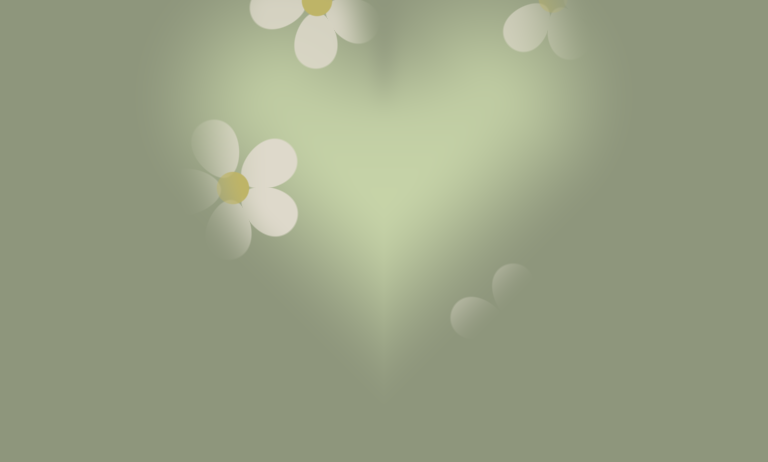
This background is drawn by a Shadertoy shader. Its source:

```glsl
// A soft glowing heart on sage green, with pale daisies fading into its rim.
#define SAGE vec3(0.557, 0.588, 0.486)
#define GLOW vec3(0.776, 0.827, 0.657)
#define PETAL vec3(0.870, 0.850, 0.795)
#define POLLEN vec3(0.745, 0.705, 0.405)
#define HEART_TIP 0.134
#define HEART_SIZE 0.88
#define GLOW_DEPTH 0.35
#define PETAL_REACH 0.091
#define PETAL_RADII vec2(0.065, 0.049)
#define POLLEN_RADIUS 0.035

float dot2(vec2 v) { return dot(v, v); }

// Signed distance to a unit heart whose tip is at the origin
float heartDistance(vec2 p) {
    p.x = abs(p.x);
    if (p.x + p.y > 1.0)
        return length(p - vec2(0.25, 0.75)) - sqrt(2.0) / 4.0;
    float nearest = min(dot2(p - vec2(0.0, 1.0)), dot2(p - 0.5 * max(p.x + p.y, 0.0)));
    return sqrt(nearest) * sign(p.x - p.y);
}

// Antialiased coverage of the inside of a distance field
float coverage(float d) {
    float pixel = 1.0 / iResolution.y;
    return 1.0 - smoothstep(-pixel, pixel, d);
}

// Five slightly uneven petals, each an ellipse that widens outwards
float petalDistance(vec2 p, float turn) {
    float d = 1e3;
    for (int i = 0; i < 5; i++) {
        float k = float(i);
        float angle = turn + radians(112.6 - 72.0 * k + 8.0 * sin(1.5708 * (k - 2.0)));
        vec2 axis = vec2(cos(angle), sin(angle));
        vec2 q = vec2(dot(p, axis) - PETAL_REACH, dot(p, vec2(-axis.y, axis.x)));
        q /= PETAL_RADII;
        q.y /= 1.0 + 0.18 * clamp(q.x, -1.0, 1.0);
        d = min(d, (length(q) - 1.0) * PETAL_RADII.y);
    }
    return d;
}

// Blend one daisy over the colour below it
vec3 addDaisy(vec3 color, vec2 p, vec2 center, float size, float turn, float opacity) {
    vec2 q = (p - center) / size;
    color = mix(color, PETAL, opacity * coverage(petalDistance(q, turn) * size));
    float pollen = coverage((length(q) - POLLEN_RADIUS) * size);
    return mix(color, POLLEN, pollen * min(1.0, opacity * 1.3));
}

void mainImage(out vec4 fragColor, in vec2 fragCoord) {
    // Canvas heights, with x measured from the middle
    vec2 p = (fragCoord - vec2(0.5 * iResolution.x, 0.0)) / iResolution.y;
    vec2 h = (p - vec2(0.0, HEART_TIP)) / HEART_SIZE;
    float depth = -heartDistance(h);
    float side = abs(h.x);

    // Heart glow, dimmer in the lobes and creased below the cleft
    float glow = smoothstep(-0.03, GLOW_DEPTH, depth);
    glow *= 1.0 - 0.25 * smoothstep(0.55, 1.0, p.y);
    float crease = exp(-pow(side / 0.035, 2.0)) * smoothstep(0.68, 0.92, h.y);
    glow *= 1.0 - 0.55 * crease;
    vec3 color = mix(SAGE, GLOW, glow);

    // Daisies vanish towards the rim and the crease
    float fade = smoothstep(-0.06, 0.14, depth);
    fade *= 1.0 - smoothstep(0.28, 0.52, side);
    fade *= smoothstep(0.0, 0.13, side);
    color = addDaisy(color, p, vec2(-0.327, 0.593), 1.00, 0.0, fade);
    color = addDaisy(color, p, vec2(-0.145, 0.998), 0.94, 0.07, 0.85 * fade);
    color = addDaisy(color, p, vec2(0.366, 1.004), 0.90, -0.63, 0.70 * fade);
    color = addDaisy(color, p, vec2(0.284, 0.286), 0.92, -0.35, 0.80 * fade);

    fragColor = vec4(color, 1.0);
}
```
